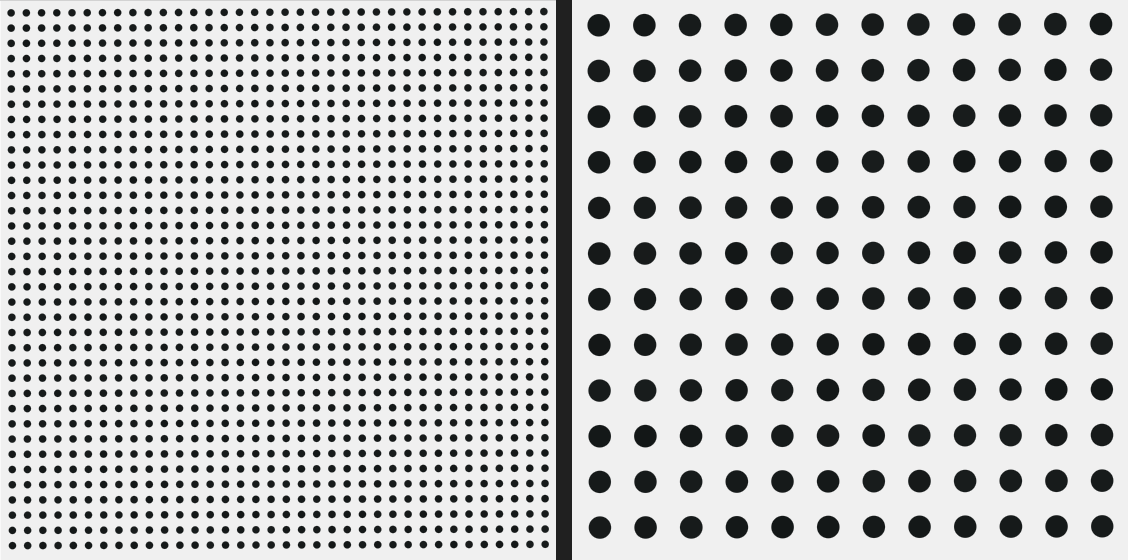
Left, the full canvas; right, a detail of the centre.
Reproduce this pattern procedurally as a Shadertoy shader.

```glsl
const float DOTS = 36.0;

// Sine-free hash: two independent values in 0..1 per grid cell
vec2 hash22(vec2 p) {
    vec3 q = fract(p.xyx * vec3(0.1031, 0.1030, 0.0973));
    q += dot(q, q.yzx + 33.33);
    return fract((q.xx + q.yz) * q.zy);
}

void mainImage(out vec4 fragColor, in vec2 fragCoord) {
    vec2 uv = fragCoord / iResolution.y;
    float pixel = 1.0 / iResolution.y;

    // Grid frame, turned very slightly counter-clockwise
    float tilt = 0.0025;
    vec2 offset = uv - vec2(0.4967, 0.5025);
    vec2 grid = mat2(cos(tilt), -sin(tilt), sin(tilt), cos(tilt)) * offset;

    // Nearest dot, limited to the finite square of repeats
    float pitch = 0.02718;
    vec2 cell = clamp(round(grid / pitch + 0.5 * (DOTS - 1.0)), 0.0, DOTS - 1.0);
    vec2 center = (cell - 0.5 * (DOTS - 1.0)) * pitch;

    // Tiny differences in size and ink from dot to dot
    vec2 vary = hash22(cell + 7.0) - 0.5;
    float radius = 0.00668 + 0.00012 * vary.x;
    float edge = length(grid - center) - radius;
    float coverage = clamp(0.5 - edge / (1.1 * pixel), 0.0, 1.0);

    vec3 paper = vec3(0.943);
    vec3 ink = vec3(0.085, 0.1, 0.1) + 0.02 * vary.y;

    // Faint grey rim along the top of the sheet, pale rim on the left
    float topRim = clamp((uv.y - 1.0 + 0.0015) / pixel + 0.5, 0.0, 1.0);
    float leftRim = clamp((0.0013 - uv.x) / pixel + 0.5, 0.0, 1.0);
    paper = mix(paper, vec3(0.99), leftRim);
    paper = mix(paper, vec3(0.8), topRim);

    fragColor = vec4(mix(paper, ink, coverage), 1.0);
}
```
